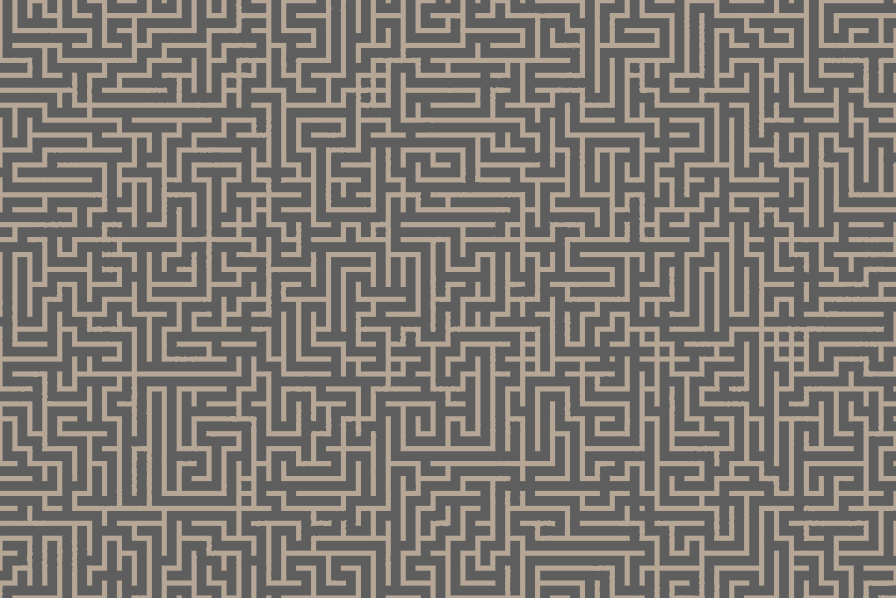
A Shadertoy shader for this pattern:

```glsl
// A maze of thin sand-coloured walls on grey floor, square corners and ends.
// The floor is cut into blocks with wavy seams; each block is carved by a seeded
// depth-first walk, and a few hashed doors link neighbouring blocks.

const vec3 FLOOR_COLOR = vec3(0.368, 0.370, 0.370);
const vec3 WALL_COLOR = vec3(0.710, 0.652, 0.588);
const float CELLS_ACROSS = 60.0;     // maze cells over the canvas width
const float WALL_WIDTH = 0.345;      // in cells
const float ROUGHNESS = 0.07;        // edge wear, in cells
const float DOOR_CHANCE = 0.07;      // openings in the seams
const uint STRAIGHT_CHANCE = 95u;    // of 256, chance to keep heading
const int BLOCK = 9;                 // cells per block side
const int WOBBLE = 3;                // largest seam shift, in cells
const int SPAN = BLOCK + WOBBLE;     // window that holds any block
const ivec2 STEP[4] = ivec2[4](ivec2(1, 0), ivec2(0, 1), ivec2(-1, 0), ivec2(0, -1));

float hash(vec2 p) {
    return fract(sin(dot(p, vec2(127.1, 311.7))) * 43758.5);
}

float gradientDot(vec2 corner, vec2 offset) {
    float angle = 6.2832 * hash(corner);
    return dot(vec2(cos(angle), sin(angle)), offset);
}

float gradientNoise(vec2 p) {
    vec2 i = floor(p), f = p - i, u = f * f * (3.0 - 2.0 * f);
    vec2 e = vec2(1.0, 0.0);
    return mix(mix(gradientDot(i, f), gradientDot(i + e, f - e), u.x),
               mix(gradientDot(i + e.yx, f - e.yx), gradientDot(i + 1.0, f - 1.0), u.x), u.y);
}

// Seam shift of one row or column of cells, from 0 to WOBBLE
int wobble(int line, float salt) {
    float n = gradientNoise(vec2(float(line) * 0.37, salt));
    return int(clamp(floor(2.0 + 6.0 * n), 0.0, float(WOBBLE)));
}

ivec2 blockOf(ivec2 cell) {
    vec2 shifted = vec2(cell + ivec2(wobble(cell.y, 3.5), wobble(cell.x, 9.5)));
    return ivec2(floor(shifted / float(BLOCK)));
}

uint nextRandom(uint state) {
    return state * 1664525u + 1013904223u;
}

// Bit mask of the open sides of a cell, in the order of STEP
int openSides(ivec2 cell) {
    ivec2 block = blockOf(cell);
    ivec2 origin = block * BLOCK - WOBBLE;
    ivec2 mine = cell - origin;
    int sides = 0;

    // Mark window cells outside the block as taken, one bit each
    int columnLow[SPAN], taken[SPAN], wayBack[SPAN];
    for (int x = 0; x < SPAN; x++) columnLow[x] = WOBBLE - wobble(origin.x + x, 9.5);
    for (int y = 0; y < SPAN; y++) {
        int rowLow = WOBBLE - wobble(origin.y + y, 3.5);
        taken[y] = 0;
        wayBack[y] = 0;
        for (int x = 0; x < SPAN; x++) {
            bool inside = x >= rowLow && x < rowLow + BLOCK
                       && y >= columnLow[x] && y < columnLow[x] + BLOCK;
            if (!inside) taken[y] |= 1 << x;
        }
    }

    // Depth-first carving; wayBack keeps two bits per cell
    uint state = nextRandom(uint(block.x * 173 + block.y * 3571 + 977));
    state = nextRandom(state ^ (state >> 15));
    ivec2 start = ivec2(WOBBLE) + ivec2(int((state >> 16) % 6u), int((state >> 22) % 6u));
    ivec2 at = start;
    int heading = int(state >> 30);
    taken[at.y] |= 1 << at.x;
    for (int n = 0; n < 2 * SPAN * SPAN; n++) {
        state = nextRandom(state);
        bool straight = ((state >> 16) & 255u) < STRAIGHT_CHANCE;
        int first = straight ? heading : int(state >> 30);
        int turn = ((state >> 28) & 1u) == 1u ? 1 : 3;
        int found = -1;
        for (int k = 0; k < 4; k++) {
            int d = (first + k * turn) & 3;
            ivec2 to = at + STEP[d];
            if (min(to.x, to.y) < 0 || max(to.x, to.y) >= SPAN) continue;
            if (((taken[to.y] >> to.x) & 1) == 0) { found = d; break; }
        }
        if (found >= 0) {
            int reverse = (found + 2) & 3;
            if (at == mine) sides |= 1 << found;
            at += STEP[found];
            if (at == mine) sides |= 1 << reverse;
            taken[at.y] |= 1 << at.x;
            wayBack[at.y] |= reverse << (2 * at.x);
            heading = found;
        } else {
            if (at == start) break;
            at += STEP[(wayBack[at.y] >> (2 * at.x)) & 3];
        }
    }

    // Doors through the seams, hashed by the middle of the shared side
    for (int d = 0; d < 4; d++) {
        bool door = hash(vec2(2 * cell + STEP[d]) + 0.5) < DOOR_CHANCE;
        if (door && blockOf(cell + STEP[d]) != block) sides |= 1 << d;
    }
    return sides;
}

void mainImage(out vec4 fragColor, in vec2 fragCoord) {
    float pixel = CELLS_ACROSS / iResolution.x;
    vec2 p = fragCoord * pixel;
    vec2 f = fract(p);
    int sides = openSides(ivec2(floor(p)));

    // Distance to the corner posts and to the closed sides
    vec2 toEdge = min(f, 1.0 - f);
    float dist = max(toEdge.x, toEdge.y);
    vec4 toSide = vec4(1.0 - f, f);
    for (int d = 0; d < 4; d++)
        if (((sides >> d) & 1) == 0) dist = min(dist, toSide[d]);

    // Worn edges in scattered patches
    float wear = smoothstep(0.1, 0.35, gradientNoise(p * 0.45 + 31.3));
    dist += ROUGHNESS * wear * gradientNoise(p * 5.3);

    float wall = clamp(0.5 - (dist - 0.5 * WALL_WIDTH) / pixel, 0.0, 1.0);
    fragColor = vec4(mix(FLOOR_COLOR, WALL_COLOR, wall), 1.0);
}
```
